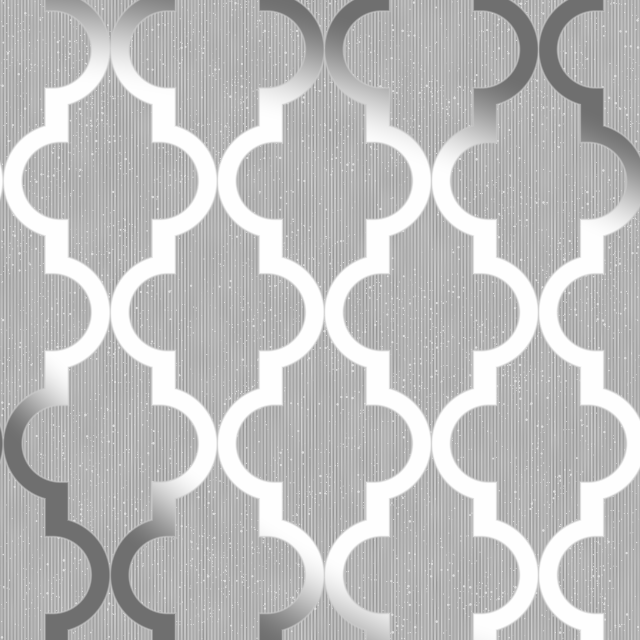
Give the GLSL for this pattern, as a Shadertoy shader.

```glsl
// Metallic ogee trellis over a finely grooved grey ground with pale glitter.

const vec2  HALF_PERIOD  = vec2(0.1673, 0.2053);  // half of the lattice repeat
const vec2  CELL_CENTRE  = vec2(0.1722, 0.7174);
const float OUTER_RADIUS = 0.0898;                // outside of a lobe's band
const float INNER_RADIUS = 0.0599;                // inside of a lobe's band
const float NECK_HALF    = 0.0651;                // half width of a cell's neck
const float RIM_WIDTH    = 0.0011;
const float GROOVES      = 192.0;
const float GROOVE_DEPTH = 0.075;
const float FADE_LENGTH  = 0.20;
const vec3  GROUND       = vec3(0.700);
const vec3  GLITTER      = vec3(0.90);
const vec3  RIM          = vec3(0.80);
const vec3  FOIL_LIGHT   = vec3(0.995);
const vec3  FOIL_DARK    = vec3(0.435);

float hash(vec2 p) {
    return fract(sin(dot(p, vec2(127.1, 311.7))) * 43758.5453);
}

float valueNoise(vec2 p) {
    vec2 i = floor(p), f = fract(p);
    f = f * f * (3.0 - 2.0 * f);
    return mix(mix(hash(i), hash(i + vec2(1, 0)), f.x),
               mix(hash(i + vec2(0, 1)), hash(i + vec2(1, 1)), f.x), f.y);
}

// Distance to the opening of one cell: neck and side lobes, cut by neighbours.
float openingDistance(vec2 p) {
    vec2 period = 2.0 * HALF_PERIOD;
    vec2 q = abs(p - period * floor(p / period + 0.5));
    float lobeX = HALF_PERIOD.x - OUTER_RADIUS;
    float lobes = length(vec2(max(q.x - lobeX, 0.0), q.y)) - INNER_RADIUS;
    float neighbour = length(q - vec2(OUTER_RADIUS, HALF_PERIOD.y)) - OUTER_RADIUS;
    return max(min(q.x - NECK_HALF, lobes), -neighbour);
}

// Positive on the foil bands, negative in the openings of the staggered cells.
float trellisDistance(vec2 uv) {
    vec2 p = uv - CELL_CENTRE;
    return min(openingDistance(p), openingDistance(p + HALF_PERIOD));
}

// Bright sheen across the diagonal, fading to dark in two opposite corners.
vec3 foilColour(vec2 uv) {
    float upperEdge = 0.876 - 0.28 * pow(max(uv.x, 0.0), 1.7);
    float lowerEdge = 0.531 - uv.x + 0.438 * uv.x * uv.x;
    float depth = max(uv.y - upperEdge, lowerEdge - uv.y);
    return mix(FOIL_LIGHT, FOIL_DARK, smoothstep(0.0, FADE_LENGTH, depth));
}

// Vertical grooves of uneven strength, slightly broken along their length.
float grooveShade(vec2 uv) {
    float x = uv.x * GROOVES;
    float strength = 0.45 + 0.85 * hash(vec2(floor(x), 3.0));
    float wear = 0.7 + 0.6 * valueNoise(vec2(floor(x) * 7.3, uv.y * 45.0));
    return cos(6.28318 * (x - 0.5)) * strength * wear * GROOVE_DEPTH;
}

// Clustered dust in two sizes.
float glitterAmount(vec2 uv, float pixel) {
    float cluster = valueNoise(uv * 13.0) * 0.6 + valueNoise(uv * 31.0 + 9.0) * 0.4;
    float amount = 0.0;
    for (int i = 0; i < 2; i++) {
        float grid = 115.0 * float(i + 1);
        vec2 p = uv * grid + float(i) * 17.0;
        vec2 id = floor(p);
        vec2 centre = 0.3 + 0.4 * vec2(hash(id + 5.2), hash(id + 41.7));
        float radius = mix(0.08, 0.23, hash(id + 73.1));
        float soft = 0.6 * pixel * grid;
        float dot_ = 1.0 - smoothstep(radius - soft, radius + soft,
                                      length(fract(p) - centre));
        float present = step(hash(id), 0.36 * cluster * cluster + 0.02);
        amount = max(amount, dot_ * present);
    }
    return amount;
}

void mainImage(out vec4 fragColor, in vec2 fragCoord) {
    vec2 uv = fragCoord / iResolution.y;
    float pixel = 1.0 / iResolution.y;

    // Ground
    vec3 colour = GROUND + grooveShade(uv);
    colour += 0.03 * (valueNoise(uv * vec2(60.0, 25.0)) - 0.5);
    colour = mix(colour, GLITTER, 0.85 * glitterAmount(uv, pixel));

    // Foil bands with a fine rim
    float d = trellisDistance(uv);
    colour = mix(colour, foilColour(uv), smoothstep(-0.7 * pixel, 0.7 * pixel, d));
    float rim = 1.0 - smoothstep(0.0, RIM_WIDTH + pixel, abs(d));
    colour = mix(colour, RIM, 0.6 * rim);

    fragColor = vec4(colour, 1.0);
}
```
